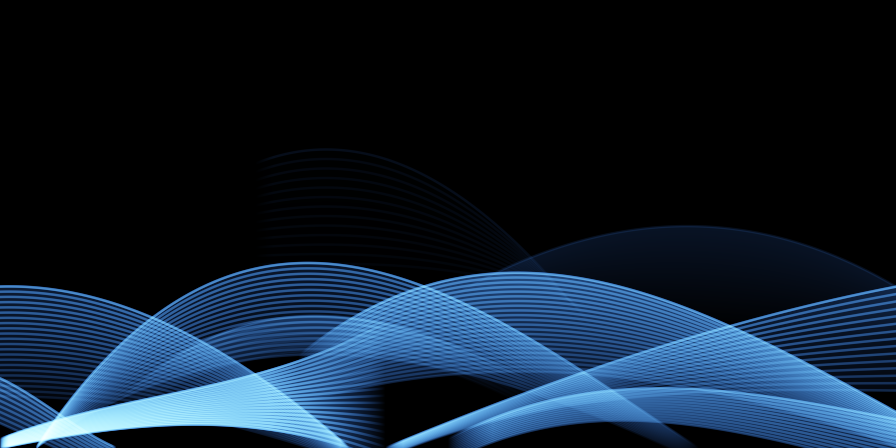
Give the GLSL for this background, as a Shadertoy shader.

```glsl
// Glowing blue ribbons of fine lines, weaving along the bottom of a black field.

#define LINE_HALF_WIDTH 0.0027
#define RIM_BOOST 0.6
#define EXPOSURE 1.0
#define ABSORPTION vec3(0.26, 0.60, 1.20)

// Weights of the cubic through four evenly spaced heights, s in 0..1
vec4 cubicWeights(float s) {
    float t = 3.0 * s, a = t - 1.0, b = t - 2.0, c = t - 3.0;
    return vec4(-a * b * c / 6.0, t * b * c / 2.0, -t * a * c / 2.0, t * a * b / 6.0);
}

// Light of a sheet of lines blended from the top curve to the bottom curve.
// span:  start x, end x, fade-in length, fade-out length
// style: line count, line strength, relative strength at the bottom, fill
float ribbon(vec2 p, vec4 span, vec4 top, vec4 bottom, vec4 style) {
    float ends = clamp((p.x - span.x) / span.z, 0.0, 1.0)
               * clamp((span.y - p.x) / span.w, 0.0, 1.0);
    if (ends <= 0.0) return 0.0;

    // Heights and slopes of both boundary curves
    float pixel = 1.0 / iResolution.y;
    float stepX = 0.002;
    float len = span.y - span.x;
    float s = (p.x - span.x) / len;
    vec4 here = cubicWeights(s);
    vec4 ahead = cubicWeights(s + stepX / len);
    vec2 height = vec2(dot(here, top), dot(here, bottom));
    vec2 slope = (vec2(dot(ahead, top), dot(ahead, bottom)) - height) / stepX;

    // Translucent body
    float low = min(height.x, height.y), high = max(height.x, height.y);
    float inside = clamp((p.y - low) / pixel + 0.5, 0.0, 1.0)
                 * clamp((high - p.y) / pixel + 0.5, 0.0, 1.0);
    float depth = clamp((high - p.y) / max(high - low, pixel), 0.0, 1.0);
    float light = style.w * inside * mix(1.0, style.z, depth);

    // Fine lines, with a brighter rim on the first one
    int count = int(style.x);
    for (int i = 0; i < count; i++) {
        float k = float(i) / max(style.x - 1.0, 1.0);
        float lineSlope = mix(slope.x, slope.y, k);
        float d = abs(p.y - mix(height.x, height.y, k)) / sqrt(1.0 + lineSlope * lineSlope);
        float cover = 1.0 - smoothstep(-0.7 * pixel, 0.7 * pixel, d - LINE_HALF_WIDTH);
        float rim = i == 0 ? 1.0 + RIM_BOOST : 1.0;
        light += style.y * rim * mix(1.0, style.z, k) * cover;
    }
    return light * ends;
}

void mainImage(out vec4 fragColor, in vec2 fragCoord) {
    // x runs over 0..2 and y over 0..1
    vec2 p = fragCoord / iResolution.xy * vec2(2.0, 1.0);
    float light = 0.0;

    // Faint arcs and dim hill behind
    light += ribbon(p, vec4(0.57, 1.32, 0.04, 0.16), vec4(0.635, 0.656, 0.529, 0.270),
                    vec4(0.410, 0.410, 0.385, 0.310), vec4(13.0, 0.055, 0.6, 0.004));
    light += ribbon(p, vec4(0.99, 2.01, 0.12, 0.01), vec4(0.328, 0.471, 0.484, 0.354),
                    vec4(0.300, 0.300, 0.280, 0.250), vec4(1.0, 0.07, 1.0, 0.0));
    light += ribbon(p, vec4(0.99, 2.01, 0.12, 0.01), vec4(0.328, 0.471, 0.484, 0.354),
                    vec4(0.300, 0.300, 0.280, 0.250), vec4(0.0, 0.0, 0.1, 0.13));

    // Left wave and the small fan in the corner
    light += ribbon(p, vec4(-0.01, 0.78, 0.01, 0.02), vec4(0.360, 0.323, 0.198, 0.0),
                    vec4(0.115, 0.100, 0.050, -0.030), vec4(22.0, 0.75, 0.2, 0.18));
    light += ribbon(p, vec4(-0.01, 0.26, 0.01, 0.01), vec4(0.160, 0.110, 0.050, 0.0),
                    vec4(0.060, 0.020, -0.020, -0.060), vec4(9.0, 0.7, 0.5, 0.35));

    // Middle hill and its inner veil
    light += ribbon(p, vec4(0.08, 1.56, 0.02, 0.40), vec4(0.0, 0.401, 0.307, 0.0),
                    vec4(0.0, 0.200, 0.160, -0.030), vec4(18.0, 0.75, 0.3, 0.15));
    light += ribbon(p, vec4(0.26, 1.20, 0.20, 0.30), vec4(0.100, 0.280, 0.270, 0.140),
                    vec4(0.070, 0.200, 0.200, 0.080), vec4(7.0, 0.2, 0.3, 0.3));

    // White sheet at the lower left
    light += ribbon(p, vec4(0.0, 0.86, 0.02, 0.26), vec4(0.020, 0.100, 0.165, 0.280),
                    vec4(0.0, 0.045, 0.045, -0.030), vec4(20.0, 1.2, 1.8, 0.5));

    // Large wave crossing the centre
    light += ribbon(p, vec4(0.667, 2.01, 0.16, 0.01), vec4(0.206, 0.390, 0.300, 0.075),
                    vec4(0.100, 0.170, 0.130, 0.0), vec4(22.0, 0.8, 0.3, 0.45));

    // Rising wave on the right and the bright one under it
    light += ribbon(p, vec4(0.86, 2.01, 0.04, 0.01), vec4(0.0, 0.148, 0.271, 0.362),
                    vec4(-0.020, 0.090, 0.127, 0.128), vec4(15.0, 0.75, 0.35, 0.15));
    light += ribbon(p, vec4(1.0, 2.01, 0.10, 0.01), vec4(0.020, 0.125, 0.120, 0.062),
                    vec4(-0.030, 0.060, 0.030, -0.050), vec4(14.0, 0.7, 0.6, 0.3));

    // Light to colour: black, deep blue, sky blue, white
    vec3 colour = 1.0 - exp(-EXPOSURE * light * ABSORPTION);
    fragColor = vec4(colour, 1.0);
}
```
